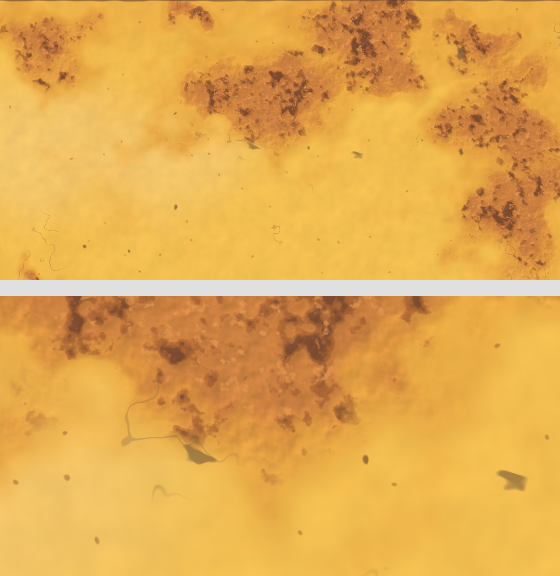
Top: the whole. Bottom: its middle third, enlarged.
Write a WebGL 2 fragment shader that draws this texture.

```glsl
#version 300 es
precision highp float;
// Weathered yellow paint with patches of rust bleeding through it.
// A warped field of soft ellipses drives stain, grain density and pits;
// noise relief, scattered flecks and hairline cracks finish the surface.

uniform vec2 u_resolution;
out vec4 fragColor;

// Paint and rust colours
const vec3 YELLOW = vec3(0.950, 0.748, 0.315);
const vec3 PALE   = vec3(0.950, 0.775, 0.420);
const vec3 GOLD   = vec3(0.912, 0.660, 0.260);
const vec3 ORANGE = vec3(0.855, 0.565, 0.245);
const vec3 SIENNA = vec3(0.770, 0.470, 0.250);
const vec3 BROWN  = vec3(0.620, 0.360, 0.190);
const vec3 PIT    = vec3(0.380, 0.240, 0.180);
const vec3 GLINT  = vec3(0.930, 0.620, 0.330);
const vec3 CHIP   = vec3(0.520, 0.400, 0.240);

// Sizes and strengths, in canvas heights
const float WARP = 0.36;
const float RAGGED = 1.25;
const float GRAIN_SCALE = 58.0;
const float CLUMP_SCALE = 17.0;
const float RELIEF = 0.09;
const float TOP_EDGE = 0.004;

// Rust patches: centre, radii
const int PATCHES = 9;
const vec4 RUST[PATCHES] = vec4[](
    vec4(0.91, 0.65, 0.25, 0.16), vec4(1.28, 0.90, 0.19, 0.16),
    vec4(1.39, 0.73, 0.11, 0.12), vec4(1.70, 0.83, 0.15, 0.10),
    vec4(1.79, 0.57, 0.20, 0.14), vec4(1.83, 0.29, 0.18, 0.20),
    vec4(0.20, 0.83, 0.15, 0.10), vec4(0.69, 0.97, 0.07, 0.05),
    vec4(0.06, 0.00, 0.09, 0.03));

float hash(vec2 p) {
    return fract(sin(dot(p, vec2(127.1, 311.7))) * 43758.5);
}

float noise(vec2 p) {
    vec2 i = floor(p), f = fract(p);
    f = f * f * (3.0 - 2.0 * f);
    return mix(mix(hash(i), hash(i + vec2(1, 0)), f.x),
               mix(hash(i + vec2(0, 1)), hash(i + vec2(1, 1)), f.x), f.y);
}

float fbm(vec2 p) {
    float sum = 0.0, amp = 0.533;
    for (int i = 0; i < 4; i++) {
        sum += amp * noise(p);
        p = mat2(1.6, 1.2, -1.2, 1.6) * p + 13.7;
        amp *= 0.5;
    }
    return sum;
}

// 1 in the heart of a patch, 0 on its rim, -1 far outside
float rustField(vec2 p) {
    vec2 q = p + WARP * (vec2(fbm(p * 5.0), fbm(p * 5.0 + 31.0)) - 0.5);
    float field = -1.0;
    for (int i = 0; i < PATCHES; i++)
        field = max(field, 1.0 - length((q - RUST[i].xy) / RUST[i].zw));
    return field + RAGGED * (fbm(p * 9.0) - 0.5);
}

float grain(vec2 p) {
    vec2 turned = mat2(0.8, 0.6, -0.6, 0.8) * p;
    return 0.45 * fbm(turned * CLUMP_SCALE) + 0.55 * fbm(turned * GRAIN_SCALE + 9.0);
}

// One randomly turned, ragged fleck in some cells of a grid
float flecks(vec2 p, float cells, float chance, float radius, float stretch) {
    vec2 id = floor(p * cells);
    vec2 centre = (id + 0.3 + 0.4 * vec2(hash(id + 3.1), hash(id + 7.7))) / cells;
    float a = 6.283 * hash(id + 11.3);
    vec2 d = mat2(cos(a), -sin(a), sin(a), cos(a)) * (p - centre);
    d += 2.0 * radius * (vec2(noise(p * 60.0), noise(p * 60.0 + 9.0)) - 0.5);
    float r = radius * mix(0.5, 1.0, hash(id + 19.9));
    float dist = length(d * vec2(1.0 / stretch, 1.0)) - r;
    float soft = 0.7 / u_resolution.y;
    return step(hash(id + 5.3), chance) * (1.0 - smoothstep(-soft, soft + 0.001, dist));
}

void main() {
    vec2 p = gl_FragCoord.xy / u_resolution.y;
    float field = rustField(p);
    float broad = fbm(p * 2.5 + 4.0);

    // Paint: pale wear on the left, gold near rust and the top
    float pale = 1.0 - smoothstep(0.3, 1.1, length((p - vec2(0.32, 0.47)) / vec2(0.60, 0.36)) + broad - 0.5);
    float gold = 0.85 * smoothstep(-0.95, -0.05, field) + 0.55 * smoothstep(0.72, 1.0, p.y) + 0.8 * (broad - 0.5);
    vec3 col = mix(YELLOW, PALE, pale);
    col = mix(col, GOLD, clamp(gold, 0.0, 1.0));

    // Shallow dents and fine mottling
    float dent = fbm(p * 11.0) - fbm(p * 11.0 + vec2(-0.16, 0.16));
    col *= 1.0 + RELIEF * dent + 0.05 * (fbm(p * 34.0) - 0.5);

    // Stain with rims that run from soft to crisp
    float softness = mix(0.10, 0.50, smoothstep(0.35, 0.6, noise(p * 3.0 + 8.0)));
    float stain = smoothstep(-softness, softness, field);
    col = mix(col, ORANGE, 0.9 * stain);
    float core = smoothstep(0.08, 0.6, field + 0.8 * (fbm(p * 24.0 + 5.0) - 0.5));
    col = mix(col, SIENNA, 0.7 * core);

    // Rust grains, dark pits and lit crumbs
    float g = grain(p);
    float lit = g - grain(p + vec2(-0.004, 0.005));
    float excess = g - (0.595 - 0.10 * field);
    float inside = smoothstep(-0.35, 0.15, field);
    col = mix(col, BROWN, 0.75 * inside * smoothstep(-0.02, 0.06, excess));
    col = mix(col, PIT, 0.65 * inside * smoothstep(0.06, 0.15, excess));
    col *= 1.0 + 0.5 * lit * inside;
    float crumb = smoothstep(0.62, 0.78, fbm(p * 90.0 + 40.0)) * smoothstep(0.1, 0.5, field);
    col = mix(col, GLINT, 0.6 * crumb);

    // Flecks, chips and hairline cracks
    col = mix(col, BROWN, 0.5 * flecks(p, 17.0, 0.12, 0.0028, 1.3));
    col = mix(col, PIT, 0.6 * flecks(p + 2.3, 6.0, 0.10, 0.005, 1.5));
    col = mix(col, CHIP, 0.7 * flecks(p + 5.1, 2.6, 0.14, 0.008, 3.0));
    float crack = 1.0 - smoothstep(0.002, 0.012, abs(fbm(p * 9.0 + 50.0) - 0.5));
    col = mix(col, CHIP, 0.3 * crack * smoothstep(0.76, 0.88, noise(p * 6.0 + 21.0)));

    // Ragged shadow along the top edge
    float lip = TOP_EDGE * (0.4 + noise(vec2(p.x * 22.0, 3.0)));
    col = mix(col, PIT, 0.6 * smoothstep(1.0 - lip - 0.003, 1.0 - lip + 0.003, p.y));

    fragColor = vec4(clamp(col, 0.0, 1.0), 1.0);
}
```
